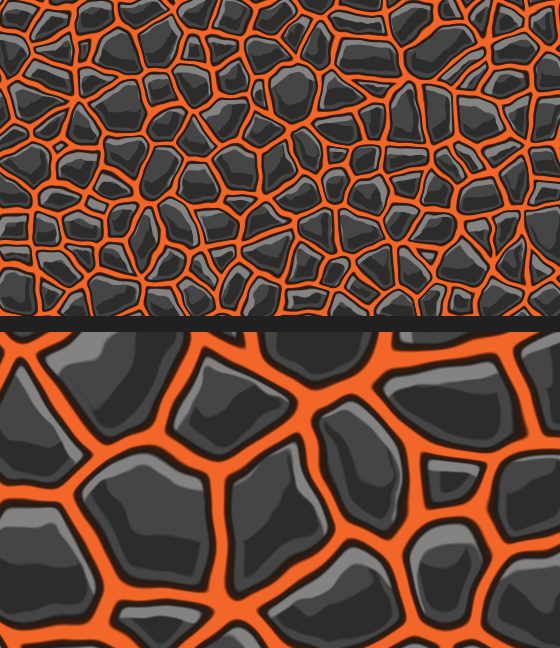
Top: the whole. Bottom: its middle third, enlarged.
Give the GLSL for this texture, as a WebGL 2 fragment shader.

```glsl
#version 300 es
precision highp float;
// Cracked lava crust: irregular grey stones parted by glowing orange veins.
// A warped, weighted Voronoi diagram gives the stones; shifting each stone's
// own outline up or down gives its lit rim and its shaded inner band.

#define CELLS 9.0        // grid cells per canvas height
#define JITTER 0.88      // scatter of the stone centres
#define DROPPED 0.10     // share of grid cells left without a stone
#define SIZE_SPREAD 0.38 // extra weight of the largest stones
#define VEIN 0.0062      // half width of the veins
#define RIM 0.0078       // width of the dark outline
#define ROUNDING 0.0036  // softening of the stone corners
#define LIT_SHIFT 0.024  // thickness of the highlights
#define SHADE_SHIFT 0.040 // reach of the shaded bands
#define SHADE_GAP 0.009  // grey strip between band and outline
#define SOFT 0.0018      // edge softness

uniform vec2 u_resolution;
out vec4 fragColor;

vec3 hash3(vec2 p) {
  vec3 q = fract(p.xyx * vec3(0.1031, 0.1030, 0.0973) + 0.37);
  q += dot(q, q.yxz + 33.33);
  return fract((q.xxy + q.yzz) * q.zyx);
}

float noise(vec2 p) {
  vec2 i = floor(p), f = fract(p);
  f = f * f * (3.0 - 2.0 * f);
  float low = mix(hash3(i).x, hash3(i + vec2(1, 0)).x, f.x);
  float high = mix(hash3(i + vec2(0, 1)).x, hash3(i + vec2(1, 1)).x, f.x);
  return mix(low, high, f.y) * 2.0 - 1.0;
}

vec2 noise2(vec2 p) {
  return vec2(noise(p), noise(p + vec2(41.7, 17.3)));
}

// Stone of a grid cell: centre in xy, weight in z, negative when dropped
vec3 stone(vec2 id) {
  vec3 h = hash3(id + 50.0);
  vec3 g = hash3(id + 171.0);
  vec2 centre = id + 0.5 + (h.xy - 0.5) * JITTER;
  float weight = g.x < DROPPED ? -1.0 : SIZE_SPREAD * h.z * h.z * h.z;
  return vec3(centre / CELLS, weight < 0.0 ? -1.0 : weight / (CELLS * CELLS));
}

// One where the value lies below the limit, with a smooth edge
float below(float value, float limit, float soft) {
  return 1.0 - smoothstep(limit - soft, limit + soft, value);
}

void main() {
  vec2 uv = gl_FragCoord.xy / u_resolution.y;
  float soft = max(SOFT, 0.7 / u_resolution.y);

  // Bend the straight cell walls into craggy ones
  vec2 p = uv + 0.014 * noise2(uv * 8.0) + 0.0065 * noise2(uv * 25.0 + 9.0);
  vec2 base = floor(p * CELLS);

  // Find the stone that owns this point
  vec3 own = vec3(0.0);
  vec2 ownId = base;
  float best = 1e9;
  for (int y = -3; y <= 3; y++)
    for (int x = -3; x <= 3; x++) {
      vec2 id = base + vec2(x, y);
      vec3 s = stone(id);
      vec2 d = p - s.xy;
      float power = dot(d, d) - s.z;
      if (s.z >= 0.0 && power < best) {
        best = power;
        own = s;
        ownId = id;
      }
    }

  // Light and shadow directions differ a little from stone to stone
  vec3 mood = hash3(ownId + 311.0);
  float tilt = (mood.x - 0.5) * 1.5;
  vec2 up = vec2(sin(tilt), cos(tilt));
  vec2 down = normalize(vec2(0.35 + 0.9 * (mood.y - 0.5), -1.0));
  vec2 litShift = up * LIT_SHIFT * mix(0.55, 1.25, mood.z);
  vec2 shadeShift = down * SHADE_SHIFT;

  // Rounded distance to the walls, here and at both shifted points
  vec3 sum = vec3(0.0);
  for (int y = -3; y <= 3; y++)
    for (int x = -3; x <= 3; x++) {
      vec2 id = ownId + vec2(x, y);
      vec3 s = stone(id);
      if (s.z < 0.0 || id == ownId) continue;
      vec2 across = s.xy - own.xy;
      float span = length(across);
      vec2 n = across / span;
      vec2 d = p - s.xy;
      float wall = (dot(d, d) - s.z - best) / (2.0 * span);
      vec3 walls = wall - vec3(0.0, dot(litShift, n), dot(shadeShift, n));
      sum += exp(-walls / ROUNDING);
    }
  vec3 dist = -ROUNDING * log(sum + 1e-30);

  // Stone face with brushy shadow and highlight
  float wobble = 0.0055 * noise(uv * 30.0 + 3.0) + 0.003 * noise(uv * 62.0);
  float border = VEIN + RIM;
  float shade = below(dist.z + wobble, border + SHADE_GAP, soft)
              * (1.0 - below(dist.x + 0.6 * wobble, border + SHADE_GAP, soft));
  float lit = below(dist.y + 0.8 * wobble, border - 0.003, soft);
  vec3 color = mix(vec3(0.27), vec3(0.175, 0.172, 0.17), shade);
  color = mix(color, vec3(0.52, 0.51, 0.51), lit);

  // Scorched outline, then the glowing vein
  float vein = VEIN + 0.0015 * noise(uv * 14.0 + 5.0);
  float scorch = smoothstep(vein, vein + RIM * 0.85, dist.x);
  vec3 rim = mix(vec3(0.25, 0.10, 0.035), vec3(0.13, 0.11, 0.095), scorch);
  color = mix(color, rim, below(dist.x, vein + RIM, soft));
  color = mix(color, vec3(0.95, 0.405, 0.16), below(dist.x, vein, soft));
  fragColor = vec4(color, 1.0);
}
```
